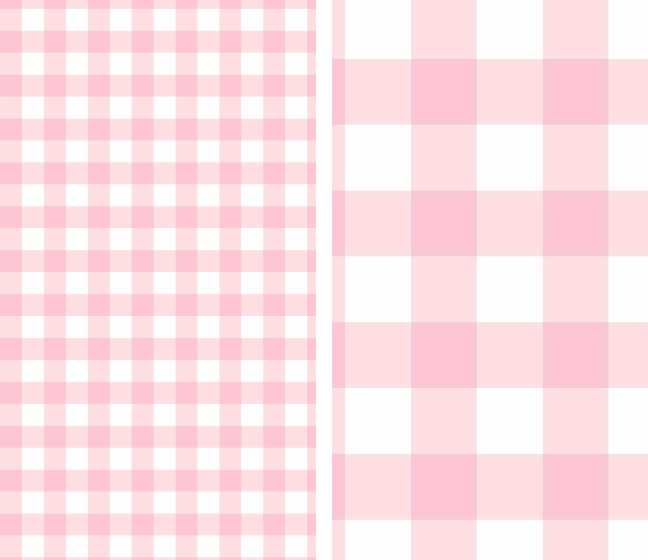
Left: the whole. Right: its middle third, enlarged.
This pattern is drawn by a WebGL 1 fragment shader. Its source:

```glsl
precision highp float;
// Pink gingham: two crossing sets of translucent bands on white.

#define REPEATS_ACROSS 7.2
#define TOP_PHASE 0.7
#define BAND_WIDTH 0.5
#define RIM_WIDTH 0.0325
#define WHITE vec3(1.0, 0.995, 0.995)
#define SINGLE_PINK vec3(1.0, 0.87, 0.885)
#define DOUBLE_PINK vec3(0.995, 0.775, 0.83)
#define RIM_SHIFT vec3(-0.025, 0.015, 0.01)

uniform vec2 u_resolution;

// Signed depth inside a band that starts at every whole number.
vec2 bandDepth(vec2 t) {
    vec2 offset = fract(t - 0.5 * BAND_WIDTH + 0.5) - 0.5;
    return 0.5 * BAND_WIDTH - abs(offset);
}

void main() {
    // One unit is one repeat; y runs down from the top edge.
    float unitsPerPixel = REPEATS_ACROSS / u_resolution.x;
    vec2 fromTopLeft = vec2(gl_FragCoord.x, u_resolution.y - gl_FragCoord.y);
    vec2 cell = fromTopLeft * unitsPerPixel - vec2(0.0, TOP_PHASE);

    // x holds the upright bands, y the level ones.
    vec2 depth = bandDepth(cell);
    vec2 halfPixel = vec2(0.5 * unitsPerPixel);
    vec2 band = smoothstep(-halfPixel, halfPixel, depth);
    vec2 rim = band * (1.0 - smoothstep(RIM_WIDTH - halfPixel, RIM_WIDTH + halfPixel, depth));

    // Bands deepen where they cross.
    vec3 color = mix(mix(WHITE, SINGLE_PINK, band.x),
                     mix(SINGLE_PINK, DOUBLE_PINK, band.x), band.y);

    // Faintly duller band rims.
    color += RIM_SHIFT * max(rim.x, rim.y);

    gl_FragColor = vec4(color, 1.0);
}
```
